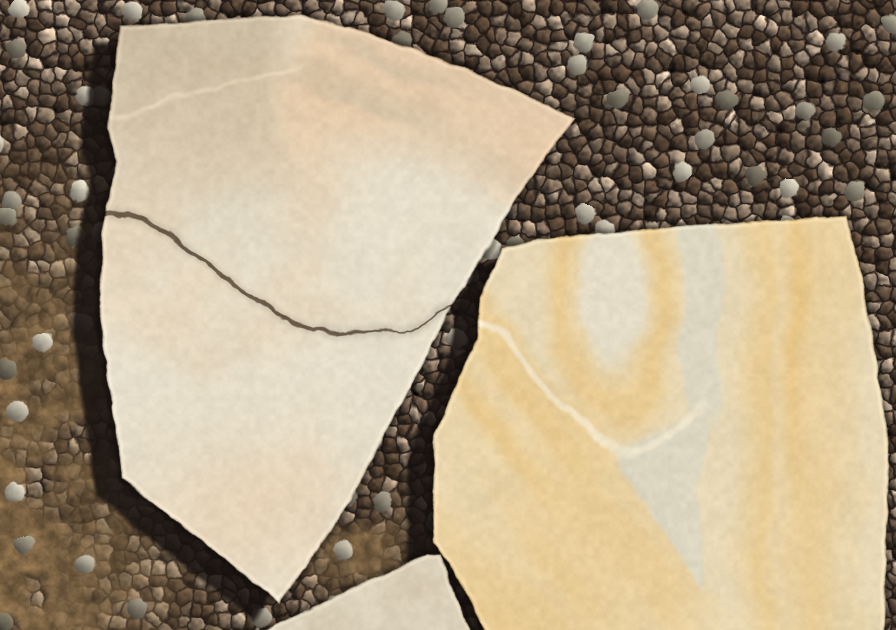
A WebGL 2 fragment shader for this texture:

```glsl
#version 300 es
precision highp float;
uniform vec2 u_resolution;
out vec4 fragColor;
#define ASPECT 1.4222
#define GRAVEL_SCALE 46.0
#define PEBBLE_SCALE 21.0
#define ROUGHNESS 0.008
#define SHADOW_OFFSET vec2(0.042, 0.028)
#define SHADOW_DEPTH 0.85
#define GRAIN 0.07
const vec3 PALE = vec3(.90, .87, .79), CREAM = vec3(.91, .84, .69), PEACH = vec3(.91, .79, .65);
const vec3 OCHRE = vec3(.91, .77, .51), TAUPE = vec3(.77, .70, .59), DARK = vec3(.12, .09, .08);
// Slab outlines in units of canvas height
const vec2 LEFT[14] = vec2[14](vec2(.191,.959), vec2(.478,.978), vec2(.611,.939), vec2(.759,.883),
  vec2(.915,.813), vec2(.833,.704), vec2(.713,.504), vec2(.556,.204), vec2(.444,.043),
  vec2(.194,.241), vec2(.157,.5), vec2(.163,.648), vec2(.185,.741), vec2(.17,.796));
const vec2 RIGHT[14] = vec2[14](vec2(.796,.607), vec2(.852,.62), vec2(1.074,.641), vec2(1.343,.657),
  vec2(1.367,.565), vec2(1.389,.444), vec2(1.411,.287), vec2(1.402,-.03), vec2(.787,-.03),
  vec2(.731,.074), vec2(.687,.139), vec2(.689,.306), vec2(.756,.463), vec2(.763,.528));

float hash(vec2 p) {
  vec3 q = fract(p.xyx * 0.1031);
  q += dot(q, q.yzx + 33.33);
  return fract((q.x + q.y) * q.z);
}
float noise(vec2 p) {
  vec2 i = floor(p), f = fract(p);
  f = f * f * (3.0 - 2.0 * f);
  return mix(mix(hash(i), hash(i + vec2(1, 0)), f.x),
             mix(hash(i + vec2(0, 1)), hash(i + 1.0), f.x), f.y);
}
float fbm(vec2 p) {
  float sum = 0.0, amp = 0.53;
  for (int i = 0; i < 4; i++) { sum += amp * noise(p); p = p * 2.03 + 17.0; amp *= 0.5; }
  return sum;
}
vec2 wobble(vec2 p, float scale) { return vec2(fbm(p * scale), fbm(p * scale + 31.0)) - 0.5; }
float blob(vec2 p, vec2 centre, vec2 radius) { vec2 q = (p - centre) / radius; return exp(-dot(q, q)); }

// Signed distances to the slabs
float polygon(vec2 p, vec2 v[14]) {
  float d = 9.0, side = 1.0;
  for (int i = 0; i < 14; i++) {
    vec2 a = v[i], b = v[(i + 1) % 14], e = b - a, w = p - a;
    d = min(d, length(w - e * clamp(dot(w, e) / dot(e, e), 0.0, 1.0)));
    bvec3 c = bvec3(p.y >= a.y, p.y < b.y, e.x * w.y > e.y * w.x);
    if (all(c) || all(not(c))) side = -side;
  }
  return d * side;
}
vec3 slabs(vec2 p) {
  float low = max(dot(p - vec2(.67, .117), vec2(-.42, .907)), dot(p - vec2(.708, .095), vec2(.93, .37)));
  return vec3(polygon(p, LEFT), polygon(p, RIGHT), max(low, p.y - .12));
}
float nearest(vec3 d) { return min(d.x, min(d.y, d.z)); }
// Cellular stones: offset from centre, gap to neighbour, random tone
vec4 stones(vec2 p) {
  vec4 s = vec4(0);
  float d1 = 9.0, d2 = 9.0;
  for (int i = 0; i < 9; i++) {
    vec2 id = floor(p) + vec2(i % 3, i / 3) - 1.0;
    vec2 o = p - id - 0.12 - 0.76 * vec2(hash(id), hash(id + 71.3));
    float d = length(o);
    d2 = min(d2, max(d, d1));
    if (d < d1) { d1 = d; s = vec4(o, 0, hash(id + 23.7)); }
  }
  return vec4(s.xy, d2 - d1, s.w);
}
// Gravel, sandy soil and sparse pebbles
vec3 gravel(vec2 p) {
  vec2 light = vec2(.55, .7), w = p + 0.01 * wobble(p, 70.0);
  vec4 s = stones(w * GRAVEL_SCALE), big = stones(w * PEBBLE_SCALE);
  vec3 col = mix(vec3(.33, .26, .20), vec3(.74, .66, .57), s.w * s.w);
  col *= 0.85 + dot(s.xy, light) + 0.4 * (noise(p * 160.0) - 0.5);
  col = mix(DARK, col, 0.15 + 0.85 * smoothstep(0.0, 0.28, s.z));
  float sand = smoothstep(.45, 0., p.x) * smoothstep(.95, .3, p.y) + blob(p, vec2(.57, .13), vec2(.08));
  vec3 soil = vec3(.50, .40, .27) * (0.55 + 0.8 * fbm(p * 60.0));
  col = mix(col, soil, min(sand, 1.0) * smoothstep(.15, .55, fbm(p * 16.0)));
  vec3 pebble = mix(vec3(.50, .47, .40), PALE, fract(big.w * 37.0)) * (0.8 + dot(big.xy, light));
  return mix(col, pebble, step(.86, big.w) * smoothstep(.38, .30, length(big.xy)));
}
// Left slab: tinted patches, banded corner, seam and crack
vec3 leftStone(vec2 p, float px) {
  vec2 w = p + 0.06 * wobble(p, 7.0), strata = vec2(dot(w, vec2(.353, .936)), dot(w, vec2(.936, -.353)));
  vec3 col = mix(vec3(.90, .84, .74), PALE, smoothstep(.3, .65, fbm(w * 6.0)));
  col = mix(col, TAUPE, 0.75 * smoothstep(.50, .42, w.x) * smoothstep(.55, .95, w.y));
  col = mix(col, PEACH, 0.65 * blob(w, vec2(.49, .76), vec2(.05, .17)));
  vec3 bands = mix(PEACH, TAUPE, 0.7 * noise(strata * vec2(45, 4)));
  col = mix(col, bands, 0.85 * smoothstep(.88, .98, strata.x) * smoothstep(.44, .52, w.x));
  col = mix(col, PALE, 0.8 * blob(w, vec2(.64, .67), vec2(.13, .12)));
  col = mix(col, PEACH, 0.5 * blob(w, vec2(.40, .19), vec2(.16, .11)));
  col += 0.06 * smoothstep(.008, 0., abs(w.y - .78 - 0.25 * w.x)) * smoothstep(.52, .46, w.x);
  float path = .661 - .19 * smoothstep(.17, .53, p.x) + .045 * smoothstep(.64, .72, p.x);
  float crack = 0.85 * abs(p.y - path + 0.02 * (fbm(p * 28.0) - 0.5));
  float width = mix(.0035, .0014, smoothstep(.45, .65, p.x));
  col *= 1.0 - 0.1 * smoothstep(.016, 0., crack);
  return mix(col, vec3(.34, .28, .21), 0.85 * smoothstep(width + px, width - px, crack));
}
// Right slab: strata, ringed core, grey band over a wedge, vein
vec3 rightStone(vec2 p) {
  vec2 w = p + 0.05 * wobble(p, 9.0), q = w - vec2(.972, .281);
  float upright = smoothstep(1.15, 1.23, w.x) * smoothstep(1.4, 1.3, w.x);
  vec3 col = mix(mix(CREAM, PALE, 0.4 * fbm(w * 8.0)), OCHRE, upright * (0.3 + 0.6 * noise(w * vec2(38, 2))));
  float lower = smoothstep(.02, -.03, q.y + 1.25 * q.x) * smoothstep(1.2, 1.05, w.x);
  col = mix(col, OCHRE, lower * (0.15 + 0.65 * noise(vec2(dot(w, vec2(25, 20)), dot(w, vec2(2.5, -3))))));
  float ring = length((w - vec2(.975, .53)) / vec2(.055, .125));
  col = mix(col, OCHRE, 0.7 * exp(-7.0 * (ring - 1.45) * (ring - 1.45)));
  col = mix(col, PALE, 0.9 * smoothstep(1.1, .75, ring));
  float band = smoothstep(1.075, 1.09, w.x) * smoothstep(1.15, 1.135, w.x) * smoothstep(.3, .36, w.y);
  float wedge = smoothstep(1.13, 1.115, w.x) * smoothstep(-.01, .01, min(q.y + 1.46 * q.x, 0.53 * q.x - q.y));
  col = mix(col, vec3(.86, .84, .76), 0.9 * max(band, wedge));
  float vein = w.y - .49 + .21 * smoothstep(.74, .99, w.x) - .08 * smoothstep(1., 1.13, w.x);
  return mix(col, vec3(.95, .91, .81), 0.8 * smoothstep(.014, .002, abs(vein)) * smoothstep(1.13, 1.1, w.x));
}
void main() {
  vec2 p = gl_FragCoord.xy / u_resolution * vec2(ASPECT, 1), rough = p + ROUGHNESS * wobble(p, 38.0);
  vec3 d = slabs(rough), slab = mix(TAUPE, PALE, 0.3 + 0.6 * fbm(p * 14.0));
  float px = 1.0 / u_resolution.y, outer = nearest(d), shade = nearest(slabs(rough + SHADOW_OFFSET));
  vec3 ground = mix(gravel(p), DARK * 0.7, SHADOW_DEPTH * smoothstep(.006, -.006, shade));
  ground *= 0.65 + 0.35 * smoothstep(0., .012, outer);
  if (outer == d.x) slab = leftStone(p, px); else if (outer == d.y) slab = rightStone(p);
  slab += GRAIN * (fbm(p * 95.0) + 0.5 * fbm(p * 18.0) - 0.75) + 0.05 * smoothstep(-.010, -.004, outer);
  slab -= 0.2 * smoothstep(-.004, 0., outer);
  fragColor = vec4(mix(ground, slab, smoothstep(px, -px, outer)), 1);
}
```
